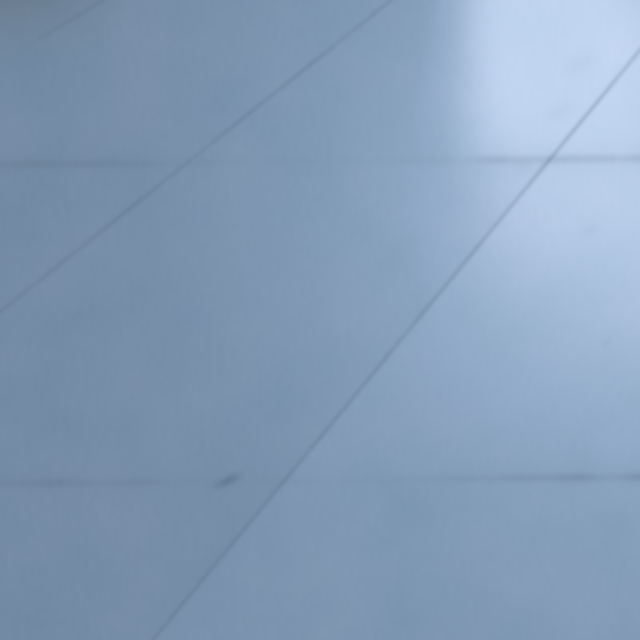
Reproduce this texture procedurally as a Shadertoy shader.

```glsl
const vec2 VANISH = vec2(1.94, 2.04);        // where the long joints converge
const float TILT = 0.010;                    // slope of the cross joints
const float LONG_START = -0.833, LONG_STEP = 0.437;
const float CROSS_START = 0.5570, CROSS_STEP = 0.2139;
const float LONG_WIDTH = 0.0042, CROSS_WIDTH = 0.0070;
const float LONG_DEPTH = 0.23, CROSS_DEPTH = 0.20;
const float BOARD_VARIATION = 0.02, SIDE_LIGHT = 0.06;
const float MOTTLE = 0.020, GRAIN = 0.008;
const int SCUFF_COUNT = 5;
const vec2 MAIN_SCUFF = vec2(0.356, 0.249);
const vec2 SHEEN_CENTER = vec2(1.0, 0.70);
const vec2 GLARE_CENTER = vec2(0.84, 0.98);

const vec3 SHADE = vec3(0.455, 0.545, 0.645);
const vec3 MIDTONE = vec3(0.560, 0.660, 0.775);
const vec3 HIGHLIGHT = vec3(0.755, 0.833, 0.937);
const vec3 JOINT = vec3(0.330, 0.405, 0.495);
const vec3 CORNER = vec3(0.390, 0.445, 0.490);

vec2 hash2(vec2 p) {
    vec3 q = fract(p.xyx * vec3(0.1031, 0.1030, 0.0973));
    q += dot(q, q.yzx + 33.33);
    return fract((q.xx + q.yz) * q.zy);
}

float gradientDot(vec2 cell, vec2 corner, vec2 f) {
    return dot(hash2(cell + corner) * 2.0 - 1.0, f - corner);
}

float gradientNoise(vec2 p) {
    vec2 i = floor(p), f = p - i;
    vec2 w = f * f * f * (f * (f * 6.0 - 15.0) + 10.0);
    float low = mix(gradientDot(i, vec2(0, 0), f), gradientDot(i, vec2(1, 0), f), w.x);
    float high = mix(gradientDot(i, vec2(0, 1), f), gradientDot(i, vec2(1, 1), f), w.x);
    return mix(low, high, w.y);
}

float bell(float x) { return exp(-x * x); }

// Signed offset to the nearest multiple of the step
float nearest(float x, float stepSize) {
    return x - stepSize * round(x / stepSize);
}

float scuff(vec2 p, vec2 center, vec2 size) {
    vec2 d = mat2(0.90, -0.44, 0.44, 0.90) * (p - center);
    return bell(length(d / size));
}

// Window light: a faint ramp, a broad sheen and a glare with a firmer left side
float windowLight(vec2 p, float row) {
    float sheen = 0.57 * bell(length((p - SHEEN_CENTER) / vec2(0.47, 0.44)));
    float edge = smoothstep(0.62, 0.80, p.x + 0.02 * gradientNoise(p * 6.0));
    float glare = 0.56 * edge * bell(length((p - GLARE_CENTER) / vec2(0.23, 0.26)));
    glare *= mix(0.8, 1.0, smoothstep(0.98, 1.02, row));
    return 0.13 * p.x + sheen + glare;
}

void mainImage(out vec4 fragColor, in vec2 fragCoord) {
    vec2 p = fragCoord / iResolution.xy;

    // Floor coordinates in perspective
    float depth = VANISH.y - p.y + TILT * p.x;
    vec2 ground = vec2((p.x - VANISH.x) / depth, 1.0 / depth);
    vec2 board = (ground - vec2(LONG_START, CROSS_START)) / vec2(LONG_STEP, CROSS_STEP);

    // Lit surface with a small tone shift per board
    float light = windowLight(p, board.y);
    light += BOARD_VARIATION * (hash2(floor(board) + 17.0).x - 0.5);
    light += SIDE_LIGHT * smoothstep(-0.015, 0.015, board.x) * smoothstep(0.85, 0.60, p.y);
    vec3 color = mix(SHADE, MIDTONE, clamp(light * 2.2, 0.0, 1.0));
    color = mix(color, HIGHLIGHT, smoothstep(0.36, 1.0, light));
    color = mix(color, CORNER, 0.6 * bell(length((p - vec2(0.0, 1.03)) / vec2(0.14, 0.08))));

    // Cloudy tint and fine grain
    float cloud = gradientNoise(p * 7.0) + 0.5 * gradientNoise(p * 17.0 + 5.0);
    color += MOTTLE * cloud * vec3(1.3, 0.8, 0.9);
    color += GRAIN * gradientNoise(p * vec2(100.0, 50.0));

    // Long joints, fainter toward the far side
    float longDist = nearest(ground.x - LONG_START, LONG_STEP) * depth
                   / sqrt(1.0 + ground.x * ground.x);
    float longWear = 0.90 + 0.6 * gradientNoise(p * 14.0 + 3.0);
    longWear *= mix(0.80, 1.0, smoothstep(-1.5, -0.5, board.x));
    longWear *= mix(1.0, smoothstep(0.0, 0.12, p.x), smoothstep(-1.4, -1.6, board.x));
    float joint = LONG_DEPTH * longWear * bell(longDist / LONG_WIDTH);

    // Cross joints, worn away toward the middle
    float crossDist = nearest(ground.y - CROSS_START, CROSS_STEP) * depth * depth;
    float crossWear = mix(0.15, 0.90, smoothstep(0.10, 0.42, abs(p.x - 0.48)));
    crossWear *= 0.85 + 0.9 * gradientNoise(vec2(p.x * 16.0, floor(board.y + 0.5) * 3.7 + 0.4));
    joint += CROSS_DEPTH * crossWear * bell(crossDist / CROSS_WIDTH);
    joint += 0.05 * crossWear * bell(crossDist / (4.0 * CROSS_WIDTH));

    // Scuffs: one strong mark and scattered faint ones
    float marks = 0.42 * scuff(p, MAIN_SCUFF, vec2(0.020, 0.007));
    for (int i = 0; i < SCUFF_COUNT; i++) {
        vec2 seed = hash2(vec2(float(i) * 7.3 + 2.0, 9.1));
        vec2 center = vec2(0.58 + 0.40 * seed.x, 0.42 + 0.50 * seed.y);
        marks += 0.05 * scuff(p, center, vec2(0.016, 0.009) * (0.6 + seed.y));
    }

    color = mix(color, JOINT, clamp(joint + marks, 0.0, 0.8));
    fragColor = vec4(clamp(color, 0.0, 1.0), 1.0);
}
```
